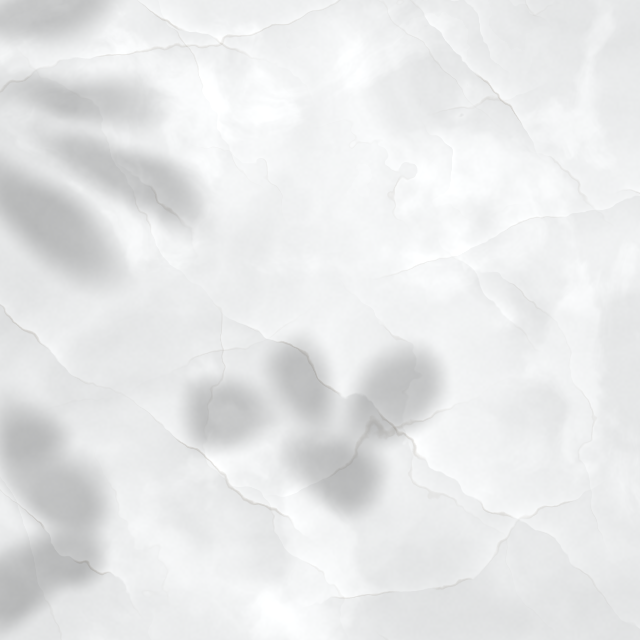
This texture is drawn by a WebGL 2 fragment shader. Its source:

```glsl
#version 300 es
precision highp float;
// Pale onyx marble with thin broken veins under soft, blurred leaf shadows.

uniform vec2 u_resolution;
out vec4 fragColor;

const vec3 STONE = vec3(0.922, 0.927, 0.929);
const vec3 VEIN_TINT = vec3(0.075, 0.085, 0.098);  // subtracted along veins
const float CLOUD_CONTRAST = 0.15;
const float SHEET_GLOW = 0.042;
const float SHADOW_DEPTH = 0.195;
const float SHADOW_BLUR = 0.025;
const float VEIN_WIDTH = 0.0013;
const float GRAIN = 0.008;
const int LEAVES = 4;

// A fan of leaves around a root; angles in radians.
struct Spray {
    vec2 root;
    float reach, swing;      // leaf distance and its alternation
    float fanStart, fanEnd;  // first and last direction
    float lean, turn;        // leaf rotation: lean + turn * direction
    vec2 size;               // half length and half width
};

const Spray SPRAYS[3] = Spray[3](
    Spray(vec2(0.00, 0.78), 0.18, 0.20, -1.05, 1.30, -0.32, 0.40, vec2(0.118, 0.041)),
    Spray(vec2(-0.02, 0.20), 0.13, 0.00, 1.05, -1.30, -0.26, -0.80, vec2(0.068, 0.045)),
    Spray(vec2(0.49, 0.33), 0.10, 0.32, -0.98, 3.00, 0.44, 0.95, vec2(0.069, 0.048))
);

float hash(vec2 p) {
    vec3 q = fract(vec3(p.xyx) * 0.1031);
    q += dot(q, q.yzx + 33.33);
    return fract((q.x + q.y) * q.z);
}

float noise(vec2 p) {
    vec2 i = floor(p), f = fract(p);
    f = f * f * (3.0 - 2.0 * f);
    float low = mix(hash(i), hash(i + vec2(1, 0)), f.x);
    float high = mix(hash(i + vec2(0, 1)), hash(i + vec2(1, 1)), f.x);
    return mix(low, high, f.y);
}

float fbm(vec2 p) {
    float sum = 0.0, amp = 0.5;
    for (int i = 0; i < 6; i++) {
        sum += amp * noise(p);
        p = mat2(0.8, 0.6, -0.6, 0.8) * p * 2.03 + 17.3;
        amp *= 0.5;
    }
    return sum;
}

// Translucent sheets: x = glow on one side, y = shade on the other, z = vein line.
vec3 sheets(vec2 p, vec2 normal, float freq, float warp, float seed) {
    float bend = warp * (fbm(p * 3.2 + seed) - 0.5) + 0.014 * (fbm(p * 24.0 + seed) - 0.5);
    float s = (dot(p, normal) + bend) * freq + seed;
    float id = floor(s + 0.5);
    float d = (s - id) / freq;
    float px = 1.0 / u_resolution.y;
    float fade = smoothstep(0.38, 0.68, noise(p * 4.5 + id * 7.1 + seed));
    float side = smoothstep(-px, px, d);
    float glow = side * exp(-max(d, 0.0) / 0.016);
    float shade = (1.0 - side) * exp(-max(-d, 0.0) / 0.035);
    float line = 1.0 - smoothstep(VEIN_WIDTH * 0.3, VEIN_WIDTH + px, abs(d));
    float broken = smoothstep(0.35, 0.7, noise(p * 19.0 + seed));
    return vec3(glow, shade, line * broken) * fade;
}

vec3 marble(vec2 p) {
    // Cloudy body
    vec2 flow = vec2(fbm(p * 2.5 + 3.0), fbm(p * 2.5 + 41.0)) - 0.5;
    float cloud = fbm(p * 4.0 + flow * 2.5 + 9.0) - 0.49;
    float wisps = smoothstep(0.53, 0.75, fbm(p * 7.0 - flow * 4.0 + 27.0));
    vec3 col = STONE + CLOUD_CONTRAST * cloud + 0.045 * wisps;

    // Falling main veins, rising cross veins
    vec3 layers = sheets(p, vec2(0.64, 0.77), 4.0, 0.22, 2.3);
    layers += 0.65 * sheets(p, vec2(-0.37, 0.93), 4.5, 0.20, 8.6);
    layers += 0.45 * sheets(p, vec2(0.82, 0.57), 5.0, 0.34, 15.4);

    // Crinkled mineral patch
    float patchMask = 1.0 - smoothstep(0.08, 0.30, length((p - vec2(0.61, 0.86)) * vec2(0.8, 1.2)));
    layers += patchMask * sheets(p, vec2(0.5, 0.87), 13.0, 0.60, 23.7);

    col += SHEET_GLOW * layers.x - 0.026 * layers.y;
    col -= VEIN_TINT * layers.z;
    return col + GRAIN * (noise(p * 230.0) - 0.5);
}

// Blurred coverage of one tapered leaf centred at the origin.
float leaf(vec2 p, float angle, vec2 size) {
    float c = cos(angle), s = sin(angle);
    vec2 q = vec2(c * p.x + s * p.y, c * p.y - s * p.x);
    size.y *= 1.0 + 0.3 * clamp(q.x / size.x, -1.0, 1.0);
    float d = (length(q / size) - 1.0) * size.y;
    return 1.0 - smoothstep(-SHADOW_BLUR, SHADOW_BLUR, d);
}

float leafShadow(vec2 p) {
    float shadow = 0.0;
    p += 0.035 * (vec2(noise(p * 9.0), noise(p * 9.0 + 50.0)) - 0.5);
    for (int k = 0; k < 3; k++) {
        Spray spray = SPRAYS[k];
        for (int i = 0; i < LEAVES; i++) {
            float a = mix(spray.fanStart, spray.fanEnd, float(i) / float(LEAVES - 1));
            float reach = spray.reach * (1.0 + spray.swing * (i % 2 == 0 ? -1.0 : 1.0));
            vec2 centre = spray.root + reach * vec2(cos(a), sin(a));
            float scale = 0.85 + 0.3 * hash(vec2(i, k) + 4.0);
            float cover = leaf(p - centre, spray.lean + spray.turn * a, spray.size * scale);
            shadow = 1.0 - (1.0 - shadow) * (1.0 - cover);
        }
    }
    return shadow;
}

void main() {
    vec2 p = gl_FragCoord.xy / u_resolution.y;
    vec3 col = marble(p) * (1.0 - SHADOW_DEPTH * leafShadow(p));
    fragColor = vec4(clamp(col, 0.0, 1.0), 1.0);
}
```
